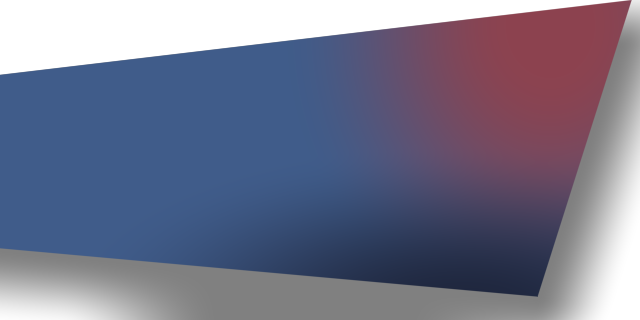
A Shadertoy shader for this background:

```glsl
// Panel corners, in units of canvas height
const vec2 BOTTOM_LEFT  = vec2(0.000, 0.224);
const vec2 BOTTOM_RIGHT = vec2(1.680, 0.073);
const vec2 TOP_RIGHT    = vec2(1.974, 1.000);
const vec2 TOP_LEFT     = vec2(0.000, 0.766);

const vec3 BLUE  = vec3(0.25, 0.36, 0.54);
const vec3 RED   = vec3(0.55, 0.26, 0.31);
const vec3 NAVY  = vec3(0.12, 0.15, 0.24);
const vec3 PAPER = vec3(1.0);

const vec2 RED_CENTER  = vec2(1.72, 0.92);
const vec2 RED_SIZE    = vec2(1.00, 1.18);
const vec2 NAVY_CENTER = vec2(1.45, 0.03);
const vec2 NAVY_SIZE   = vec2(1.20, 0.50);

const float SHADOW_DEPTH  = 0.5;
const float SHADOW_REACH  = 0.24;
const float SHADOW_CENTER = 0.98;
const vec2  SHADOW_SPAN   = vec2(0.28, 0.80);
const vec2  SHADOW_TOP    = vec2(0.85, 1.05);

// Signed distance to the line a-b, positive on its right-hand side
float lineDistance(vec2 p, vec2 a, vec2 b) {
    vec2 edge = b - a;
    return dot(p - a, normalize(vec2(edge.y, -edge.x)));
}

// Soft elliptical spot: 1 inside the inner radius, 0 beyond the outer
float spot(vec2 p, vec2 center, vec2 size, float inner, float outer) {
    return 1.0 - smoothstep(inner, outer, length((p - center) / size));
}

vec3 panelColor(vec2 p) {
    vec3 color = mix(BLUE, RED, spot(p, RED_CENTER, RED_SIZE, 0.10, 0.85));
    return mix(color, NAVY, spot(p, NAVY_CENTER, NAVY_SIZE, 0.05, 1.05));
}

// Shadow that fades away from the panel, held dark below its middle
float shadowAmount(vec2 p, float below, float beside) {
    float away = length(max(vec2(below, beside), 0.0));
    float fade = smoothstep(0.0, SHADOW_REACH, away);
    float side = smoothstep(SHADOW_SPAN.x, SHADOW_SPAN.y, abs(p.x - SHADOW_CENTER));
    float top = smoothstep(SHADOW_TOP.x, SHADOW_TOP.y, p.y);
    return SHADOW_DEPTH * (1.0 - fade * side) * (1.0 - top);
}

void mainImage(out vec4 fragColor, in vec2 fragCoord) {
    vec2 p = fragCoord / iResolution.y;
    float soft = 0.75 / iResolution.y;

    float below  = lineDistance(p, BOTTOM_LEFT, BOTTOM_RIGHT);
    float beside = lineDistance(p, BOTTOM_RIGHT, TOP_RIGHT);
    float above  = lineDistance(p, TOP_RIGHT, TOP_LEFT);

    // The shadow lies only under the line of the top edge
    float underTop = 1.0 - smoothstep(-soft, soft, above);
    vec3 color = PAPER * (1.0 - shadowAmount(p, below, beside) * underTop);

    // The panel covers its shadow
    float panel = max(max(below, beside), above);
    color = mix(color, panelColor(p), 1.0 - smoothstep(-soft, soft, panel));

    fragColor = vec4(color, 1.0);
}
```
